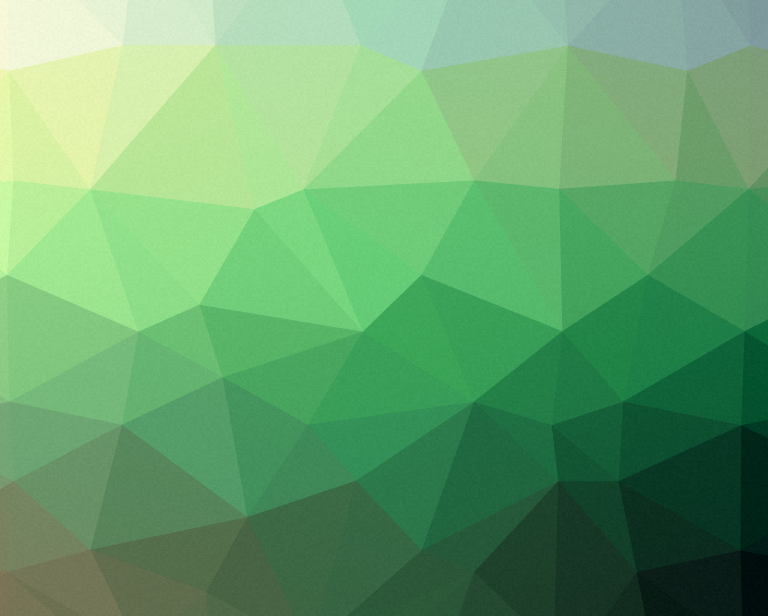
This background is drawn by a WebGL 1 fragment shader. Its source:

```glsl
precision highp float;

uniform vec2 u_resolution;

const float ASPECT = 1.25;
const float COLUMN_PITCH = 0.1743;
const float COLUMN_START = 0.016;
const float ROW_START = 0.0945;
const float ROW_PITCH = 0.2117;
const float ROW_SQUEEZE = 0.0065;
const float FACET_CONTRAST = 0.035;
const float FACET_SHADING = 0.12;
const float GRAIN = 0.022;
const float GRAIN_DENSITY = 410.0;

// Colour bands from top to bottom: left, middle, right
const vec3 SKY_L = vec3(0.97, 0.97, 0.85);
const vec3 SKY_M = vec3(0.64, 0.85, 0.72);
const vec3 SKY_R = vec3(0.49, 0.60, 0.61);
const vec3 LIME_L = vec3(0.95, 0.97, 0.68);
const vec3 LIME_M = vec3(0.62, 0.86, 0.56);
const vec3 LIME_R = vec3(0.47, 0.60, 0.43);
const vec3 LEAF_L = vec3(0.71, 0.96, 0.61);
const vec3 LEAF_M = vec3(0.39, 0.80, 0.46);
const vec3 LEAF_R = vec3(0.22, 0.56, 0.33);
const vec3 FERN_L = vec3(0.54, 0.79, 0.52);
const vec3 FERN_M = vec3(0.25, 0.67, 0.36);
const vec3 FERN_R = vec3(0.03, 0.40, 0.22);
const vec3 MOSS_L = vec3(0.45, 0.64, 0.46);
const vec3 MOSS_M = vec3(0.17, 0.53, 0.32);
const vec3 MOSS_R = vec3(0.00, 0.20, 0.13);
const vec3 EARTH_L = vec3(0.50, 0.47, 0.35);
const vec3 EARTH_M = vec3(0.18, 0.36, 0.23);
const vec3 EARTH_R = vec3(0.00, 0.05, 0.05);

float hash(vec2 p) {
  vec3 q = fract(vec3(p.xyx) * 0.1031);
  q += dot(q, q.yzx + 33.33);
  return fract((q.x + q.y) * q.z);
}

float bump(float d) { return exp(-d * d); }

float cross2(vec2 a, vec2 b) { return a.x * b.y - a.y * b.x; }

float ramp(float a, float b, float t) { return clamp((t - a) / (b - a), 0.0, 1.0); }

vec3 band(vec3 left, vec3 middle, vec3 right, float x) {
  return mix(mix(left, middle, ramp(0.0, 0.5, x)), right, ramp(0.5, 1.0, x));
}

vec3 colourField(vec2 p) {
  float x = p.x / ASPECT;
  vec3 c = band(SKY_L, SKY_M, SKY_R, x);
  c = mix(c, band(LIME_L, LIME_M, LIME_R, x), ramp(0.04, 0.18, p.y));
  c = mix(c, band(LEAF_L, LEAF_M, LEAF_R, x), ramp(0.18, 0.41, p.y));
  c = mix(c, band(FERN_L, FERN_M, FERN_R, x), ramp(0.41, 0.57, p.y));
  c = mix(c, band(MOSS_L, MOSS_M, MOSS_R, x), ramp(0.57, 0.73, p.y));
  return mix(c, band(EARTH_L, EARTH_M, EARTH_R, x), ramp(0.73, 0.93, p.y));
}

// Lattice point displaced by alternating waves
vec2 meshVertex(vec2 id) {
  float i = id.x, j = id.y;
  float columnSign = 1.0 - 2.0 * mod(i, 2.0);
  float rowSign = 1.0 - 2.0 * mod(j, 2.0);
  float x = COLUMN_START + COLUMN_PITCH * i;
  x -= 0.055 * columnSign * rowSign * bump(i - 3.5);
  x += 0.059 * columnSign * sin(2.1 * j - 0.2) * bump(i - 1.5);
  x += 0.057 * cos(0.85 * j) * bump(1.4 * (i - 6.0));
  x -= 0.033 * (i - 6.0) * bump(0.6 * (i - 6.0));

  float wave = (0.023 + 0.0114 * j) * sin(1.3 * j - 1.1);
  bool flipped = j > 4.5 || (j > 3.5 && abs(i - 3.5) > 2.0);
  float y = ROW_START + ROW_PITCH * j - ROW_SQUEEZE * j * j;
  y -= columnSign * (flipped ? -wave : wave);
  y += 0.065 * sin(1.5 * j - 0.7) * bump(2.0 * (i - 2.0));
  return vec2(x, y);
}

float edgeDistance(vec2 p, vec2 a, vec2 b) {
  return cross2(b - a, p - a) / length(b - a);
}

// Facet colour, weighted by its smooth coverage
vec4 facet(vec2 p, vec2 a, vec2 b, vec2 c, float pixel) {
  float side = sign(cross2(b - a, c - a));
  float d = min(side * edgeDistance(p, a, b),
    min(side * edgeDistance(p, b, c), side * edgeDistance(p, c, a)));
  float cover = clamp(d / pixel + 0.5, 0.0, 1.0);
  if (cover <= 0.0) return vec4(0.0);
  vec2 centre = (a + b + c) / 3.0;
  float tone = (hash(floor(centre * 400.0)) - 0.5) * FACET_CONTRAST;
  vec3 colour = colourField(mix(centre, p, FACET_SHADING)) + tone;
  return vec4(colour, 1.0) * cover;
}

void main() {
  vec2 uv = gl_FragCoord.xy / u_resolution;
  vec2 p = vec2(uv.x * ASPECT, 1.0 - uv.y);
  float pixel = 1.0 / u_resolution.y;

  // Nearest lattice cell, inverting the row spacing
  float root = sqrt(ROW_PITCH * ROW_PITCH - 4.0 * ROW_SQUEEZE * (p.y - ROW_START));
  vec2 home = floor(vec2((p.x - COLUMN_START) / COLUMN_PITCH,
    (ROW_PITCH - root) / (2.0 * ROW_SQUEEZE)));

  vec4 sum = vec4(0.0);
  for (int m = -1; m <= 1; m++) {
    for (int n = -1; n <= 1; n++) {
      vec2 id = home + vec2(float(n), float(m));
      vec2 a = meshVertex(id);
      vec2 b = meshVertex(id + vec2(1.0, 0.0));
      vec2 c = meshVertex(id + vec2(1.0, 1.0));
      vec2 d = meshVertex(id + vec2(0.0, 1.0));
      // Split along the diagonal that gives the wider triangles
      float fit = cross2(c - b, a - b) * dot(a - d, c - d)
        + dot(c - b, a - b) * cross2(a - d, c - d);
      if (fit > 0.0) sum += facet(p, a, b, c, pixel) + facet(p, a, c, d, pixel);
      else sum += facet(p, a, b, d, pixel) + facet(p, b, c, d, pixel);
    }
  }

  vec3 colour = sum.a > 0.0 ? sum.rgb / sum.a : colourField(p);
  colour += (hash(floor(p * GRAIN_DENSITY)) - 0.5) * GRAIN;
  gl_FragColor = vec4(clamp(colour, 0.0, 1.0), 1.0);
}
```
